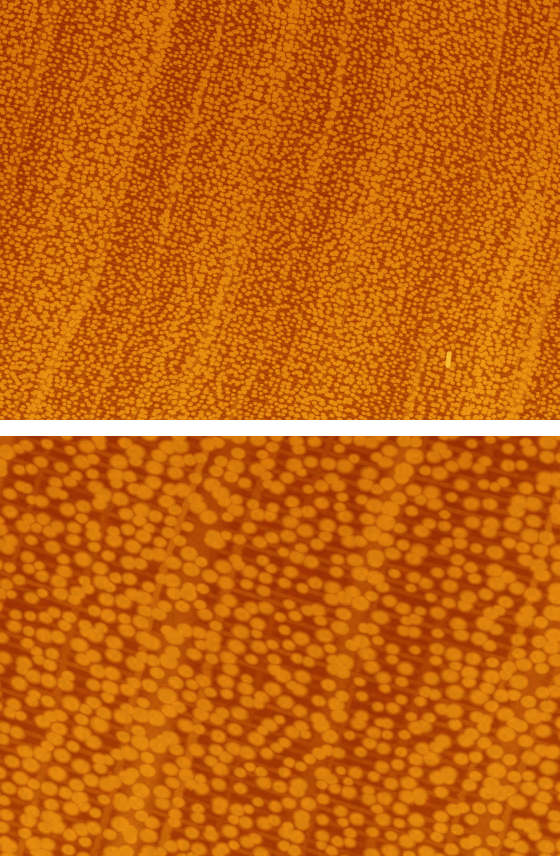
Top: the whole. Bottom: its middle third, enlarged.
A WebGL 1 fragment shader for this texture:

```glsl
precision highp float;
// Draws an amber wood cross-section: pale grains, steep growth lines and fine crossing rays.
uniform vec2 u_resolution;

const vec3 DEEP_RUST = vec3(0.57, 0.15, 0.01);
const vec3 WARM_RUST = vec3(0.70, 0.29, 0.01);
const vec3 OCHRE = vec3(0.81, 0.42, 0.03);
const vec3 GOLD = vec3(0.92, 0.58, 0.07);
const vec3 PALE_FLAKE = vec3(0.97, 0.74, 0.20);

float hash(vec2 p) {
  vec3 q = fract(vec3(p.xyx) * 0.1031);
  q += dot(q, q.yzx + 33.33);
  return fract((q.x + q.y) * q.z);
}

vec2 hash2(vec2 p) {
  return vec2(hash(p), hash(p + 57.3));
}

// Smooth irregular variation in about -1..1
float layeredSines(vec2 p) {
  float a = sin(p.x + 1.7 * sin(p.y * 0.7 + 0.6));
  float b = sin(p.x * 2.3 - p.y * 1.1 + 2.0 + a);
  float c = sin(p.x * 4.1 + p.y * 1.9 + 4.0 * b);
  return 0.5 * a + 0.32 * b + 0.18 * c;
}

// Curved wood axes: x crosses the growth lines, y runs along them
vec2 woodCoords(vec2 p) {
  float lean = 0.47 - 0.09 * p.x;
  float bend = lean * p.y - 0.11 * p.y * p.y;
  float wobble = 0.007 * sin(p.y * 9.0 + p.x * 5.0) + 0.003 * sin(p.y * 23.0 - p.x * 8.0);
  float across = p.x - bend + wobble;
  float along = p.y + 0.30 * p.x + 0.006 * sin(p.x * 8.0 + p.y * 4.0);
  return vec2(across, along);
}

// Cellular grains: distance to the nearest jittered, unevenly sized centre
float grainDistance(vec2 q) {
  vec2 cell = floor(q);
  float nearest = 4.0;
  for (int j = -1; j <= 1; j++) {
    for (int i = -1; i <= 1; i++) {
      vec2 id = cell + vec2(float(i), float(j));
      vec2 offset = id + 0.5 + 0.75 * (hash2(id) - 0.5) - q;
      float size = mix(0.78, 1.18, hash(id + 19.7));
      nearest = min(nearest, length(offset) / size);
    }
  }
  return nearest;
}

// Soft lines of random place, width and strength along the growth direction
float growthLines(vec2 w, float count, float halfWidth, float seed) {
  float x = w.x * count;
  float id = floor(x);
  float centre = 0.5 + 0.5 * (hash(vec2(id + 40.0, seed)) - 0.5);
  float width = halfWidth * count * mix(0.5, 1.3, hash(vec2(id + 40.0, seed + 3.0)));
  float strength = mix(0.35, 1.0, hash(vec2(id + 40.0, seed + 7.0)));
  strength *= 0.75 + 0.25 * sin(w.y * 7.0 + id * 2.4);
  float d = abs(fract(x) - centre);
  return strength * (1.0 - smoothstep(0.35 * width, 1.4 * width, d));
}

// Hairlines crossing the growth direction, broken into random lengths
float rayLines(vec2 w, float count, float lengths) {
  float y = w.y * count;
  float row = floor(y);
  float piece = floor(w.x * lengths + 5.0 * hash(vec2(row, 2.0)));
  float centre = 0.35 + 0.3 * hash(vec2(row, 9.0));
  float strength = 0.4 + 0.6 * hash(vec2(row, piece + 50.0));
  return strength * (1.0 - smoothstep(0.08, 0.32, abs(fract(y) - centre)));
}

// Broad glow: brightest low and left, dim above the middle and at the upper edges
float lighting(vec2 p, float aspect) {
  vec2 shade = (p - vec2(0.72, 0.72)) * vec2(1.5, 1.9);
  float glow = 0.80 - 0.36 * smoothstep(0.0, 1.0, p.y);
  glow -= 0.22 * exp(-dot(shade, shade));
  glow += 0.10 * smoothstep(0.7, 1.2, p.x);
  float side = abs(p.x / aspect - 0.5) * 2.0;
  return glow - 0.22 * smoothstep(0.75, 1.05, side) * (0.5 + 0.5 * p.y);
}

// Soft-edged slim capsule
float flake(vec2 p, vec2 centre, float halfLength, float radius) {
  vec2 d = p - centre;
  d.x -= 0.1 * d.y;
  d.y -= clamp(d.y, -halfLength, halfLength);
  return 1.0 - smoothstep(radius * 0.6, radius * 1.3, length(d));
}

void main() {
  vec2 p = gl_FragCoord.xy / u_resolution.y;
  float aspect = u_resolution.x / u_resolution.y;
  vec2 wood = woodCoords(p);

  // Growth bands crowd the grains together or thin them out
  float density = layeredSines(vec2(wood.x * 17.0, wood.y * 2.2));
  float distanceToGrain = grainDistance(wood * vec2(62.0, 84.0) + 80.0);
  vec2 ragged = wood + vec2(0.004 * (distanceToGrain - 0.4), 0.0);
  float broad = growthLines(ragged, 6.0, 0.014, 1.0);
  float fine = growthLines(ragged, 17.0, 0.004, 5.0);
  float radius = 0.44 + 0.06 * density + 0.16 * broad + 0.06 * fine;
  float grain = 1.0 - smoothstep(radius - 0.20, radius + 0.16, distanceToGrain);

  // Combine the pale tissue over the dark ground
  float rays = 0.36 * rayLines(wood + 3.0, 105.0, 9.0);
  float tissue = max(max(grain, rays), max(0.72 * broad, 0.75 * fine));
  float light = clamp(lighting(p, aspect) + 0.13 * density, 0.0, 1.0);
  float mottle = 0.06 * (hash(floor(p * 300.0)) - 0.5);
  vec3 ground = mix(DEEP_RUST, WARM_RUST, light);
  vec3 pale = mix(OCHRE, GOLD, clamp(light + 0.15 * broad, 0.0, 1.0));
  vec3 color = mix(ground, pale, tissue) * (1.0 + mottle);

  float chip = flake(p, vec2(1.068, 0.144), 0.014, 0.006);
  gl_FragColor = vec4(mix(color, PALE_FLAKE, chip), 1.0);
}
```
